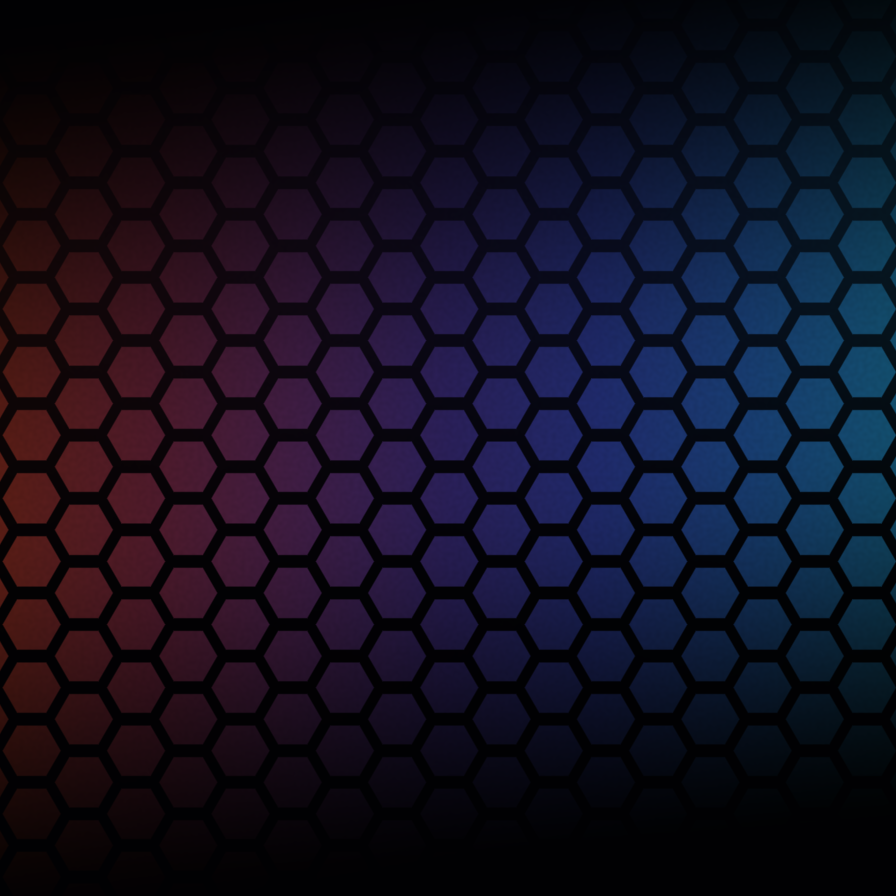
Give the GLSL for this pattern, as a WebGL 2 fragment shader.

```glsl
#version 300 es
precision highp float;
// Flat-topped hexagonal tiles on staggered columns, with dark gaps between.
// A horizontal colour ramp lights the tiles through a tilted horizontal band;
// the gaps keep a faint share of that light, stronger towards the top.

uniform vec2 u_resolution;
out vec4 fragColor;

// Lattice, in units of the canvas height
const vec2 TILE_STEP = vec2(0.05827, 0.07044);
const vec2 LATTICE_ORIGIN = vec2(0.5015, 0.5143);
const float TILE_APOTHEM = 0.0281;

// Light band: centre height at the left and right, reach below and above
const float BAND_LEFT = 0.44;
const float BAND_RIGHT = 0.56;
const float REACH_BELOW = 0.51;
const float REACH_ABOVE = 0.56;

// Share of the light that reaches the gaps, bottom to top
const float GAP_LIGHT_LOW = 0.02;
const float GAP_LIGHT_HIGH = 0.48;
const vec3 GAP_BASE = vec3(0.004, 0.004, 0.010);

const float GRAIN_SCALE = 190.0;
const float GRAIN_AMOUNT = 0.07;

// Colour ramp, left to right
const int STOPS = 7;
const vec3 RAMP[STOPS] = vec3[STOPS](
    vec3(0.34, 0.11, 0.08),
    vec3(0.30, 0.10, 0.16),
    vec3(0.24, 0.11, 0.26),
    vec3(0.16, 0.12, 0.34),
    vec3(0.12, 0.16, 0.41),
    vec3(0.09, 0.23, 0.43),
    vec3(0.07, 0.30, 0.42));

vec3 rampColour(float x) {
    float t = clamp(x, 0.0, 1.0) * float(STOPS - 1);
    int i = min(int(t), STOPS - 2);
    return mix(RAMP[i], RAMP[i + 1], t - float(i));
}

// Signed distance to a hexagon with horizontal top and bottom
float hexDistance(vec2 p, float apothem) {
    p = abs(p);
    return max(p.y, dot(p, vec2(0.8660254, 0.5))) - apothem;
}

// Distance to the nearest tile, checking the adjoining columns
float tileDistance(vec2 p) {
    p -= LATTICE_ORIGIN;
    float nearestColumn = floor(p.x / TILE_STEP.x + 0.5);
    float d = 1.0;
    for (int k = -1; k <= 1; k++) {
        float column = nearestColumn + float(k);
        float stagger = 0.5 * mod(column, 2.0);
        float row = fract(p.y / TILE_STEP.y - stagger + 0.5) - 0.5;
        vec2 local = vec2(p.x - column * TILE_STEP.x, row * TILE_STEP.y);
        d = min(d, hexDistance(local, TILE_APOTHEM));
    }
    return d;
}

vec2 hashGradient(vec2 cell) {
    vec3 h = fract(cell.xyx * vec3(0.1031, 0.1030, 0.0973));
    h += dot(h, h.yzx + 33.33);
    float angle = 6.2831853 * fract((h.x + h.y) * h.z);
    return vec2(cos(angle), sin(angle));
}

float gradientNoise(vec2 p) {
    vec2 i = floor(p), f = fract(p);
    vec2 w = f * f * (3.0 - 2.0 * f);
    float a = dot(hashGradient(i), f);
    float b = dot(hashGradient(i + vec2(1, 0)), f - vec2(1, 0));
    float c = dot(hashGradient(i + vec2(0, 1)), f - vec2(0, 1));
    float d = dot(hashGradient(i + vec2(1, 1)), f - vec2(1, 1));
    return mix(mix(a, b, w.x), mix(c, d, w.x), w.y);
}

// Brightness of the tilted band, fading to black on both sides
float bandLight(vec2 uv) {
    float offset = uv.y - mix(BAND_LEFT, BAND_RIGHT, uv.x);
    float reach = offset < 0.0 ? REACH_BELOW : REACH_ABOVE;
    return 1.0 - smoothstep(0.02, reach, abs(offset));
}

void main() {
    vec2 uv = gl_FragCoord.xy / u_resolution;
    vec2 p = gl_FragCoord.xy / u_resolution.y;
    float pixel = 1.0 / u_resolution.y;

    // Lit surface with fine grain
    vec3 lit = rampColour(uv.x) * bandLight(uv);
    lit *= 1.0 + GRAIN_AMOUNT * gradientNoise(p * GRAIN_SCALE);

    // Tiles over gaps
    float gapLight = mix(GAP_LIGHT_LOW, GAP_LIGHT_HIGH, smoothstep(0.3, 1.0, uv.y));
    vec3 gap = GAP_BASE + lit * gapLight;
    float tile = 1.0 - smoothstep(-pixel, pixel, tileDistance(p));
    fragColor = vec4(mix(gap, max(lit, gap), tile), 1.0);
}
```
